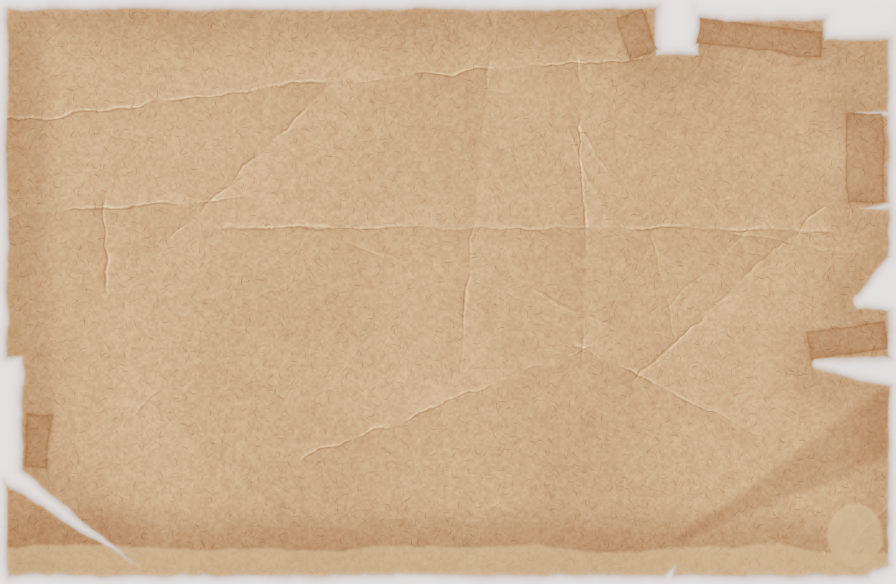
Write a Shadertoy shader that draws this texture.

```glsl
// A torn, creased sheet of old brown paper lying on a pale grey table.

// Crease end points as (start.xy, end.xy), in canvas heights
const vec4 CREASES[12] = vec4[12](
    vec4(.016, .79, .54, .856), vec4(.54, .856, 1.09, .90), vec4(.016, .628, .42, .66),
    vec4(.40, .61, 1.42, .605), vec4(.58, .87, .27, .57), vec4(.834, .88, .786, .38),
    vec4(1., .62, .996, .40), vec4(.99, .88, 1., .62), vec4(.54, .22, 1., .40),
    vec4(1., .40, 1.28, .26), vec4(1.40, .64, 1.10, .36), vec4(.18, .65, .184, .52));

// Folded flaps as (centre, half size), and their turns
const vec4 FLAPS[5] = vec4[5](
    vec4(1.09, .942, .024, .036), vec4(1.30, .936, .105, .022), vec4(1.482, .73, .030, .075),
    vec4(1.452, .416, .066, .024), vec4(.065, .245, .019, .045));
const float TURNS[5] = float[5](.35, -.12, 0., .14, -.05);

vec2 hash2(vec2 p) {
    vec3 q = fract(p.xyx * vec3(.1031, .1030, .0973));
    q += dot(q, q.yzx + 33.33);
    return fract((q.xx + q.yz) * q.zy);
}

float noise(vec2 p) {
    vec2 i = floor(p), f = fract(p);
    f = f * f * (3. - 2. * f);
    return mix(mix(hash2(i).x, hash2(i + vec2(1, 0)).x, f.x),
               mix(hash2(i + vec2(0, 1)).x, hash2(i + 1.).x, f.x), f.y);
}

float fbm(vec2 p) {
    float sum = 0., amp = .5;
    for (int i = 0; i < 4; i++, amp *= .5, p = p * 2.03 + 7.1) sum += amp * noise(p);
    return sum;
}

mat2 turn(float a) { return mat2(cos(a), -sin(a), sin(a), cos(a)); }

float box(vec2 p, vec2 halfSize) {
    vec2 d = abs(p) - halfSize;
    return length(max(d, 0.)) + min(max(d.x, d.y), 0.);
}

// Segment whose radius runs from ra to rb
float taper(vec2 p, vec2 a, vec2 b, float ra, float rb) {
    vec2 ab = b - a;
    float h = clamp(dot(p - a, ab) / dot(ab, ab), 0., 1.);
    return length(p - a - ab * h) - mix(ra, rb, h);
}

// Sheet outline: a rectangle with tears and gaps taken out
float sheet(vec2 p) {
    float cut = box(p - vec2(1.16, .97), vec2(.038, .065));
    cut = min(cut, box(p - vec2(1.40, 1.), vec2(.22, .035)));
    cut = min(cut, box(p - vec2(1.48, .97), vec2(.07, .04)));
    cut = min(cut, box(p - vec2(0., .28), vec2(.04, .11)));
    cut = min(cut, taper(p, vec2(1.55, .515), vec2(1.475, .485), .06, .014));
    cut = min(cut, taper(p, vec2(1.54, .362), vec2(1.40, .375), .028, .010));
    cut = min(cut, taper(p, vec2(1.54, .805), vec2(1.465, .808), .006, .0));
    cut = min(cut, taper(p, vec2(1.54, .648), vec2(1.47, .645), .010, .0));
    cut = min(cut, taper(p, vec2(.02, .185), vec2(.24, .03), .020, .0));
    cut = min(cut, taper(p, vec2(1.14, 0.), vec2(1.155, .035), .016, .0));
    cut = min(cut, taper(p, vec2(1.55, 0.), vec2(1.50, .005), .05, .02));
    return max(box(p - vec2(.767, .5), vec2(.753, .483)), -cut);
}

// Dark valley with a lit ridge beside it and a soft tone change across
float crease(vec2 p, vec2 a, vec2 b) {
    vec2 along = normalize(b - a);
    float side = dot(p - a, vec2(-along.y, along.x));
    float reach = smoothstep(.03, 0., taper(p, a, b, 0., 0.) - abs(side));
    float wear = smoothstep(.25, .75, noise(p * 22.));
    float valley = exp(-pow(side / .0016, 2.)), ridge = exp(-pow((side - .0035) / .0022, 2.));
    return reach * (wear * (1.1 * ridge - 1.7 * valley) + .3 * sign(side) * exp(-abs(side) / .025)
        * smoothstep(0., .004, abs(side)));
}

// Short bent fibres, one per cell
float fibres(vec2 p, float cells, float px) {
    vec2 cell = floor(p * cells);
    float ink = 0.;
    for (int k = 0; k < 9; k++) {
        vec2 id = cell + vec2(k % 3 - 1, k / 3 - 1);
        vec2 look = hash2(id + 91.);
        vec2 s = turn(look.x * 6.283) * (p - (id + hash2(id)) / cells);
        s.y += (look.y - .5) * 90. * s.x * s.x;
        float body = smoothstep(.0007 + px * .6, 0., abs(s.y));
        ink = max(ink, body * smoothstep(.008, .003, abs(s.x)) * look.y * look.y);
    }
    return ink;
}

void mainImage(out vec4 fragColor, in vec2 fragCoord) {
    float px = 1. / iResolution.y;
    vec2 p = fragCoord * px;
    vec2 wobble = vec2(fbm(p * 22.), fbm(p * 22. + 40.)) - .47;
    vec2 torn = p + .011 * wobble;
    float d = sheet(torn);

    // Tone of the paper: clouds, grain, fibres and browned edges
    float tone = .15 + 1.3 * (fbm(p * 4.) - .47) + .9 * (noise(p * 230.) - .5) + .6 * (noise(p * 110.) - .5);
    tone -= 1.3 * fibres(p, 75., px) + 1.0 * fibres(p + 5.3, 58., px);
    tone -= .9 * smoothstep(.10, 0., -d) + .35 * smoothstep(.10, .07, torn.x);
    tone -= 1.1 * smoothstep(.01, -.01, taper(torn, vec2(1.17, .08), vec2(1.53, .28), .004, .055));

    // Named folds, then faint random ones
    vec2 bent = p + .022 * wobble;
    for (int i = 0; i < 12; i++) tone += crease(bent, CREASES[i].xy, CREASES[i].zw);
    for (int i = 0; i < 14; i++) {
        vec2 start = hash2(vec2(i, 17)) * vec2(1.5, .95);
        vec2 span = (hash2(vec2(i, 53)) - .5) * .45;
        tone += .45 * crease(bent, start, start + span);
    }

    // Flaps with a shaded rim
    for (int i = 0; i < 5; i++) {
        float flap = box(turn(TURNS[i]) * (torn - FLAPS[i].xy), FLAPS[i].zw);
        tone -= .9 * smoothstep(px, -px, flap) + 1.6 * exp(-abs(flap) / .0025);
        d = min(d, flap);
    }

    // Water stain above a pale bottom strip, and a pale patch in the corner
    float tide = p.y - .06 - .035 * (fbm(vec2(p.x * 9., 3.)) - .47);
    tone -= .9 * smoothstep(.085, .02, tide) * smoothstep(-.004, .004, tide);
    float patchEdge = length((torn - vec2(1.465, .082)) * vec2(1., .9)) - .048;
    float bleach = max(.75 * smoothstep(.004, -.004, tide), smoothstep(.003, -.003, patchEdge));
    vec3 paper = vec3(.80, .68, .55) + tone * vec3(.04, .06, .07);
    paper = mix(paper, vec3(.82, .73, .60) + .012 * tone, bleach * .85);
    paper += .05 * exp(-abs(d) / .002);

    // Table with a soft contact shadow
    vec3 table = mix(vec3(.89, .88, .88), vec3(.72, .66, .61), .75 * exp(-max(d, 0.) / .006));
    fragColor = vec4(mix(table, paper, smoothstep(px, -px, d)), 1.);
}
```
